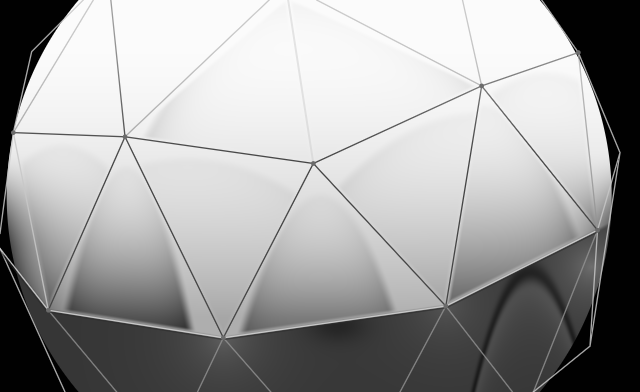
This background is drawn by a Shadertoy shader. Its source:

```glsl
const vec2 A = vec2(1.50, 3.06), B = vec2(3.76, 2.74), C = vec2(5.78, 3.67);
const vec2 D = vec2(6.94, 4.07), E = vec2(7.17, 1.94), F = vec2(5.35, 1.03);
const vec2 G = vec2(2.68, 0.65), H = vec2(0.58, 0.98), I = vec2(0.16, 3.11);
const vec2 TOP = vec2(3.45, 4.75), LEFT = vec2(0.0, 1.72), KNEE = vec2(0.38, 4.08);
const vec2 RIGHT = vec2(7.44, 2.87), FOOT = vec2(7.08, 0.55);

// Three corners per panel, then its arch: apex, curvature, depth of shade
const vec2 corners[27] = vec2[27](A,H,G, B,G,F, A,B,G, B,C,F, C,E,F, I,A,H, C,D,E, A,B,TOP, B,C,TOP);
const vec4 arches[9] = vec4[9](
    vec4(1.52, 2.72, 3.1, 0.70), vec4(3.85, 2.38, 1.75, 0.42), vec4(2.25, 2.82, 0.25, 0.06),
    vec4(5.78, 3.37, 0.3, 0.10), vec4(5.80, 3.45, 1.2, 0.45), vec4(0.75, 2.98, 0.9, 0.30),
    vec4(6.55, 3.85, 0.6, 0.15), vec4(3.45, 4.70, 0.55, 0.01), vec4(3.45, 4.70, 0.2, 0.01));

// Wire ends in pairs
const vec2 darkWires[22] = vec2[22](I,A, A,B, B,C, C,D, A,H, A,G, G,B, B,F, F,C, C,E,
    A,vec2(1.33, 4.7));
const vec2 softWires[22] = vec2[22](A,vec2(3.23, 4.7), C,vec2(5.55, 4.7), C,vec2(3.8, 4.7),
    I,vec2(1.12, 4.7), D,E, G,vec2(2.37, 0.0), G,vec2(3.25, 0.0),
    F,vec2(4.8, 0.0), F,vec2(6.15, 0.0), H,vec2(1.4, 0.0), E,vec2(6.4, 0.0));
const vec2 struts[22] = vec2[22](KNEE,vec2(1.0, 4.7), KNEE,I, I,vec2(0.0, 1.9), LEFT,vec2(0.78, 0.0),
    I,H, D,vec2(6.5, 4.7), D,RIGHT, RIGHT,E, RIGHT,FOOT, E,FOOT, FOOT,vec2(6.4, 0.0));

float segment(vec2 p, vec2 a, vec2 b) {
    vec2 ab = b - a;
    return length(p - a - ab * clamp(dot(p - a, ab) / dot(ab, ab), 0.0, 1.0));
}

// Signed distance to a line, positive on the left of a to b
float side(vec2 p, vec2 a, vec2 b) {
    vec2 dir = normalize(b - a);
    return dot(p - a, vec2(-dir.y, dir.x));
}

float insideTriangle(vec2 p, vec2 a, vec2 b, vec2 c) {
    float turn = sign(side(c, a, b));
    return min(min(side(p, a, b) * turn, side(p, b, c) * turn), side(p, c, a) * turn);
}

float cover(float d, float halfWidth, float px) {
    return clamp((halfWidth - d) / px + 0.5, 0.0, 1.0);
}

float wires(vec2 p, vec2 ends[22], float px) {
    float d = 10.0;
    for (int i = 0; i < 22; i += 2) d = min(d, segment(p, ends[i], ends[i + 1]));
    return cover(d, 0.008, px);
}

// Bright upper shell with an arched hollow in each panel
float upperTone(vec2 p, float limb) {
    float tone = 0.985 - 0.3 * pow(clamp((4.3 - p.y) / 3.4, 0.0, 1.0), 1.8);
    for (int i = 0; i < 9; i++) {
        vec2 a = corners[3 * i], b = corners[3 * i + 1], c = corners[3 * i + 2];
        vec4 arch = arches[i];
        float x = p.x - arch.x, drop = arch.y - p.y;
        float d = (drop - arch.z * x * x) / sqrt(1.0 + 4.0 * arch.z * arch.z * x * x);
        float mask = smoothstep(-0.04, 0.1, d) * smoothstep(0.0, 0.06, insideTriangle(p, a, b, c));
        float t = clamp(drop / (arch.y - min(a.y, min(b.y, c.y))), 0.0, 1.0);
        float edge = (0.04 + 0.12 * t) * exp(-5.0 * max(d, 0.0));
        tone *= 1.0 - mask * (edge + arch.w * pow(t, 2.5));
    }
    return tone * (1.0 - 0.65 * exp(-3.0 * limb) * smoothstep(2.9, 1.7, p.y));
}

// Dark underside, lifted around the joints
float lowerTone(vec2 p) {
    float tone = 0.21 + 0.16 * exp(-2.2 * length(p - G)) + 0.12 * exp(-2.2 * length(p - F));
    tone += 0.22 * exp(-2.5 * length(p - vec2(7.1, 1.5)));
    vec2 dent = (p - vec2(4.05, 0.8)) / vec2(0.35, 0.2);
    tone -= 0.08 * exp(-dot(dent, dent));
    float x = p.x - 6.37;
    float arch = 1.43 - p.y - 3.0 * x * x;
    tone -= 0.12 * exp(-60.0 * arch * arch);
    return tone + 0.12 * smoothstep(0.0, 0.2, arch) * exp(-3.0 * max(arch, 0.0));
}

void mainImage(out vec4 fragColor, in vec2 fragCoord) {
    vec2 p = fragCoord / iResolution.xy * vec2(7.68, 4.70);
    float px = 4.70 / iResolution.y;

    // Sphere, split by the seam between its bright and dark halves
    float limb = 3.63 - length(p - vec2(3.71, 2.35));
    float seam = min(min(side(p, LEFT, H), side(p, H, G)), min(side(p, G, F), side(p, F, E)));
    float tone = mix(lowerTone(p), upperTone(p, max(limb, 0.0)), smoothstep(-0.03, 0.03, seam));
    tone = mix(0.005, tone, cover(-limb, 0.0, px));

    // Wire cage
    float height = smoothstep(2.6, 4.6, p.y);
    tone = mix(tone, 0.8, 0.5 * cover(segment(p, B, TOP), 0.012, px));
    tone = mix(tone, mix(0.58, 0.74, height), 0.8 * wires(p, softWires, px));
    tone = mix(tone, mix(0.27, 0.62, height), wires(p, darkWires, px));
    tone = mix(tone, 0.78, 0.85 * wires(p, struts, px));
    float seamEnd = step(p.x, E.x);
    tone = mix(tone, 0.15, 0.6 * seamEnd * cover(abs(seam + 0.02), 0.008, px));
    tone = mix(tone, 0.82, 0.9 * seamEnd * cover(abs(seam), 0.008, px));

    // Joints
    float joint = 10.0;
    for (int i = 0; i < 27; i++) joint = min(joint, length(p - corners[i]));
    tone = mix(tone, 0.42, cover(joint, 0.028, px));

    fragColor = vec4(vec3(clamp(tone, 0.0, 1.0)), 1.0);
}
```
